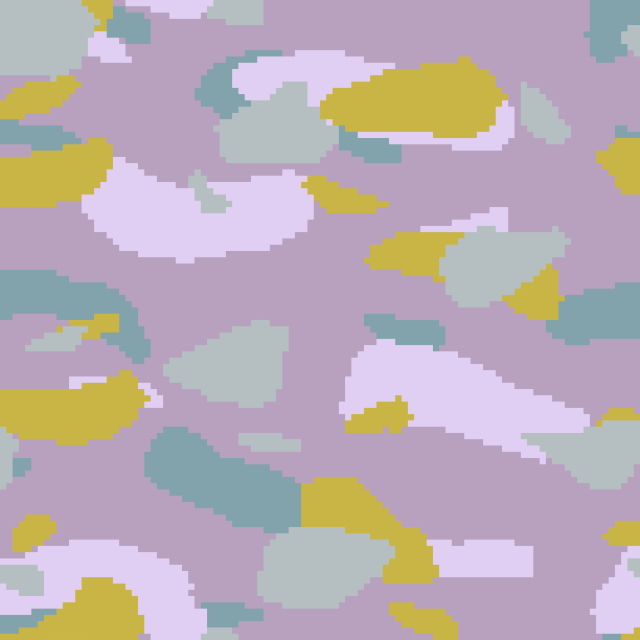
This pattern is drawn by a Shadertoy shader. Its source:

```glsl
// Blocky camouflage: four layers of long, bent, tapered patches on a mauve ground.
// Each layer scatters patches on a wrapped jittered grid with warped outlines;
// the result is sampled on a coarse mosaic, so every outline is stepped.

const vec3 MAUVE    = vec3(0.72, 0.63, 0.75);
const vec3 LAVENDER = vec3(0.88, 0.81, 0.95);
const vec3 MUSTARD  = vec3(0.79, 0.71, 0.27);
const vec3 GREY     = vec3(0.71, 0.75, 0.76);
const vec3 TEAL     = vec3(0.51, 0.64, 0.67);

const float MOSAIC     = 102.0;             // mosaic blocks across the canvas
const float SOFTNESS   = 0.10;              // half width of a block edge, in blocks
const vec2  WARP       = vec2(0.10, 0.05);  // strength of the outline warp
const vec2  WARP_FREQ  = vec2(5.0, 8.0);
const float JITTER     = 0.6;               // patch wander inside its grid cell
const float BIG        = 1.3;               // patch scales, alternating over the grid
const float SMALL      = 0.56;
const float TAPER      = 0.5;
const float BEND       = 2.5;

// Integer hash (PCG style): three values in 0..1
vec3 hash3(vec2 cell, float seed) {
    uvec3 v = uvec3(ivec3(cell, seed)) * 1664525u + 1013904223u;
    v.x += v.y * v.z; v.y += v.z * v.x; v.z += v.x * v.y;
    v ^= v >> 16u;
    v.x += v.y * v.z; v.y += v.z * v.x; v.z += v.x * v.y;
    return vec3(v >> 8u) / 16777216.0;
}

// Two independent channels of value noise, centred on zero
vec2 noise2(vec2 p, float seed) {
    vec2 i = floor(p), f = fract(p);
    f = f * f * (3.0 - 2.0 * f);
    vec2 low  = mix(hash3(i, seed).xy, hash3(i + vec2(1, 0), seed).xy, f.x);
    vec2 high = mix(hash3(i + vec2(0, 1), seed).xy, hash3(i + vec2(1, 1), seed).xy, f.x);
    return mix(low, high, f.y) - 0.5;
}

// Broad bends plus finer raggedness
vec2 warp(vec2 p, float seed) {
    vec2 q = p * WARP_FREQ, sum = vec2(0.0);
    float gain = 1.0;
    for (int octave = 0; octave < 3; octave++) {
        sum += gain * noise2(q, seed + float(octave));
        q = q * 2.3 + 7.0;
        gain *= 0.4;
    }
    return p + WARP * sum;
}

// Signed distance to a bent capsule whose radius changes along its length
float patchDistance(vec2 p, float halfLength, float radius, float tilt, float taper, float bend) {
    float c = cos(tilt), s = sin(tilt);
    p = vec2(c * p.x + s * p.y, c * p.y - s * p.x);
    p.y += bend * (p.x * p.x - 0.3 * halfLength * halfLength);
    float along = clamp(p.x / halfLength, -1.0, 1.0);
    return length(p - vec2(along * halfLength, 0.0)) - radius * (1.0 + taper * along);
}

// True inside any patch of one layer; size = (half length, radius)
bool inLayer(vec2 p, float seed, vec2 grid, vec2 offset, vec2 size, float maxTilt) {
    p = warp(p, seed) + offset;
    vec2 home = floor(p * grid);
    float d = 1.0;
    for (int y = -1; y <= 1; y++)
    for (int x = -1; x <= 1; x++) {
        vec2 cell = home + vec2(x, y);
        vec2 id = mod(cell, grid);
        vec3 place = hash3(id, seed + 10.0) - 0.5;
        vec3 form = hash3(id, seed + 20.0) - 0.5;
        float scale = mod(id.x + id.y, 2.0) < 0.5 ? BIG : SMALL;
        float stretch = 1.0 + 0.5 * form.z;
        vec2 center = (cell + 0.5 + JITTER * place.xy) / grid;
        d = min(d, patchDistance(p - center, size.x * scale * stretch,
                                 size.y * scale / sqrt(stretch),
                                 2.0 * maxTilt * place.z - 0.08,
                                 2.0 * TAPER * form.x, 2.0 * BEND * form.y));
    }
    return d < 0.0;
}

// Colour of one mosaic block, layers from bottom to top
vec3 camouflage(vec2 block) {
    vec2 p = (block + 0.5) / MOSAIC;
    vec3 color = MAUVE;
    if (inLayer(p, 101.0, vec2(2, 4), vec2(0.25, 0.125), vec2(0.093, 0.037), 0.20)) color = TEAL;
    if (inLayer(p, 202.0, vec2(2, 4), vec2(0.0), vec2(0.098, 0.044), 0.22)) color = LAVENDER;
    if (inLayer(p, 303.0, vec2(2, 6), vec2(0.10, 0.05), vec2(0.057, 0.036), 0.35)) color = MUSTARD;
    if (inLayer(p, 404.0, vec2(2, 6), vec2(0.33, 0.11), vec2(0.041, 0.036), 0.60)) color = GREY;
    return color;
}

void mainImage(out vec4 fragColor, in vec2 fragCoord) {
    // Blend the four nearest blocks across a narrow edge
    vec2 g = fragCoord / iResolution.y * MOSAIC - 0.5;
    vec2 block = floor(g);
    float edge = min(0.5, max(SOFTNESS, 0.5 * MOSAIC / iResolution.y));
    vec2 f = smoothstep(0.5 - edge, 0.5 + edge, fract(g));
    vec3 low  = mix(camouflage(block), camouflage(block + vec2(1, 0)), f.x);
    vec3 high = mix(camouflage(block + vec2(0, 1)), camouflage(block + vec2(1, 1)), f.x);
    fragColor = vec4(mix(low, high, f.y), 1.0);
}
```
